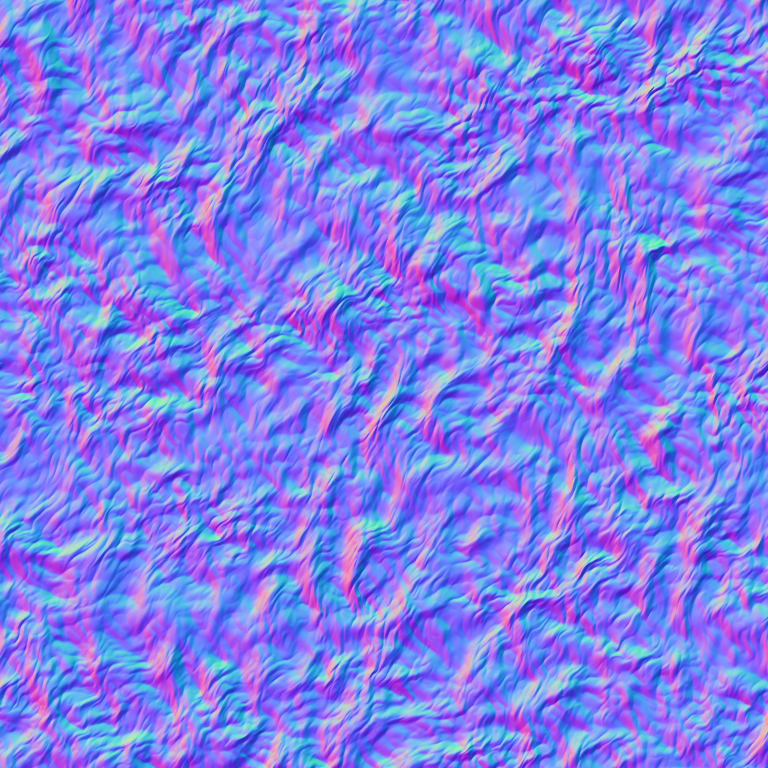
This texture map is drawn by a WebGL 2 fragment shader. Its source:

```glsl
#version 300 es
precision highp float;
// Tangent-space normal map of rough, chipped rock with leaning, slanted ridges.

uniform vec2 u_resolution;
out vec4 fragColor;

const int LAYERS = 5;
const float GRAIN_ANGLE = 1.1;                // main ridge direction, radians
const vec2 LEAN_DIRECTION = vec2(0.8, -0.6);  // side that the steep faces look to
const float LEAN = 0.9;
const float SAMPLE_STEP = 0.0013;             // slope sampling distance

// Random unit vector for a lattice corner
vec2 cornerGradient(vec2 cell) {
    vec3 h = fract(cell.xyx * vec3(0.1031, 0.1030, 0.0973));
    h += dot(h, h.yzx + 33.33);
    float angle = 6.28318 * fract((h.x + h.y) * h.z);
    return vec2(cos(angle), sin(angle));
}

float gradientNoise(vec2 p) {
    vec2 cell = floor(p);
    vec2 f = p - cell;
    vec2 blend = f * f * f * (f * (f * 6.0 - 15.0) + 10.0);
    vec2 e = vec2(1.0, 0.0);
    float a = dot(cornerGradient(cell), f);
    float b = dot(cornerGradient(cell + e.xy), f - e.xy);
    float c = dot(cornerGradient(cell + e.yx), f - e.yx);
    float d = dot(cornerGradient(cell + e.xx), f - e.xx);
    return mix(mix(a, b, blend.x), mix(c, d, blend.x), blend.y);
}

// Coordinates along and across a direction
vec2 alignTo(vec2 p, float angle) {
    vec2 along = vec2(cos(angle), sin(angle));
    return vec2(dot(p, along), dot(p, vec2(-along.y, along.x)));
}

// Sharp crest with a slightly rounded top
float ridge(float n, float softness) {
    return -sqrt(n * n + softness * softness);
}

// Stretched ridges, each layer finer and turned to another angle
float ridgeHeight(vec2 p, float roughness) {
    float height = 0.0;
    float frequency = 11.0;
    for (int i = 0; i < LAYERS; i++) {
        float layer = float(i);
        float detail = layer / float(LAYERS - 1);
        float angle = GRAIN_ANGLE + 0.7 * sin(layer * 2.4);
        vec2 q = alignTo(p, angle) * frequency;
        q.x *= mix(0.8, 0.42, detail);
        float slope = 0.38 * mix(1.0, roughness, detail);
        height += slope / frequency * ridge(gradientNoise(q + 37.0 * layer + 90.0), 0.035);
        frequency *= 1.62;
    }
    return height;
}

// Bends the grain, then pushes crests over to one side
float rockHeight(vec2 p) {
    vec2 bend = vec2(gradientNoise(p * 6.0 + 11.3), gradientNoise(p * 6.0 + 57.7));
    float roughness = 1.0 + 0.8 * gradientNoise(p * 7.0 + 23.1);
    vec2 q = p + 0.03 * bend;
    float lift = ridgeHeight(q, roughness);
    return ridgeHeight(q - LEAN_DIRECTION * LEAN * lift, roughness);
}

vec2 rockSlope(vec2 p, float stepSize) {
    vec2 e = vec2(stepSize, 0.0);
    return vec2(rockHeight(p + e.xy) - rockHeight(p - e.xy),
                rockHeight(p + e.yx) - rockHeight(p - e.yx)) / (2.0 * stepSize);
}

void main() {
    vec2 p = gl_FragCoord.xy / min(u_resolution.x, u_resolution.y);
    vec2 slope = rockSlope(p, SAMPLE_STEP);
    // Green points down the canvas
    vec3 normal = normalize(vec3(-slope.x, slope.y, 0.9));
    fragColor = vec4(normal * 0.5 + 0.5, 1.0);
}
```
